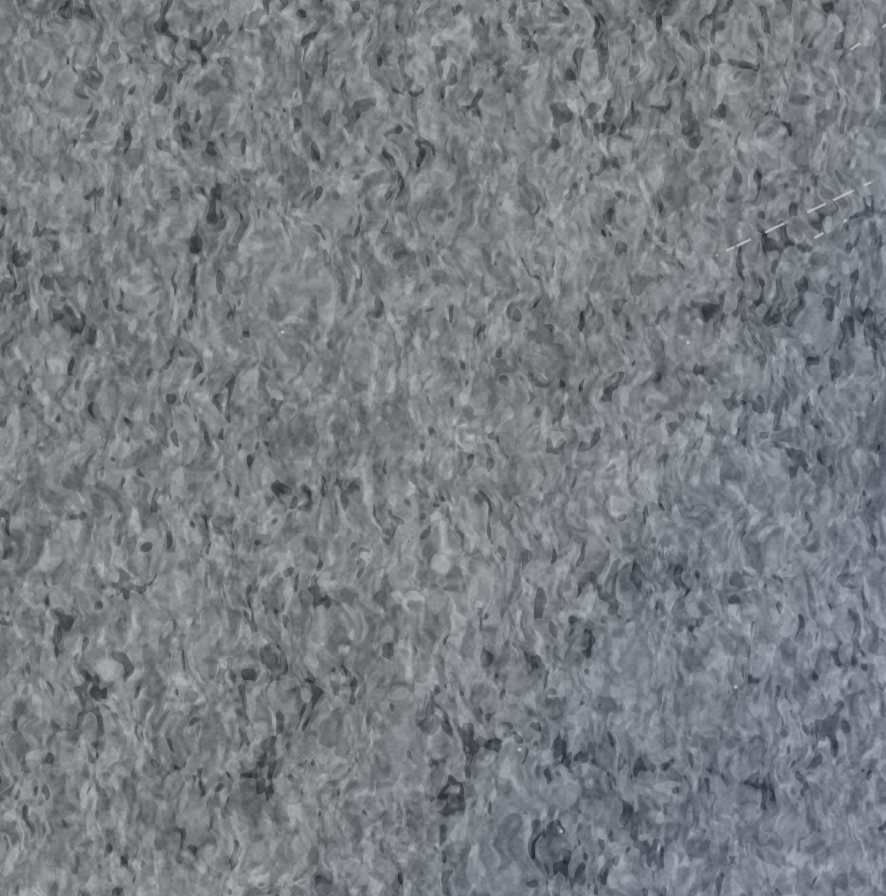
Reproduce this texture procedurally as a Shadertoy shader.

```glsl
// Grey marbled linoleum: vertically drawn flakes of darker and lighter grey.
// Warped value noise is cut at soft thresholds to form the flakes, and clustered
// dark chips, fine grain, a cool corner tint, specks and scratches lie on top.

#define BASE_TONE 0.518
#define FLAKE_FREQ vec2(88.0, 50.0)
#define WARP 0.016
#define EDGE 0.055
#define SHADE_DEPTH 0.078
#define LIGHT_DEPTH 0.080
#define CHIP_DEPTH 0.150
#define CHIP_CUT 0.735
#define GRAIN 0.15
#define STREAK 0.045
#define SPECK_SHARE 0.10

float hash(vec2 p) {
    vec3 q = fract(vec3(p.xyx) * 0.1031);
    q += dot(q, q.yzx + 33.33);
    return fract((q.x + q.y) * q.z);
}

float noise(vec2 p) {
    vec2 cell = floor(p), f = fract(p);
    f = f * f * (3.0 - 2.0 * f);
    float low = mix(hash(cell), hash(cell + vec2(1, 0)), f.x);
    float high = mix(hash(cell + vec2(0, 1)), hash(cell + vec2(1, 1)), f.x);
    return mix(low, high, f.y);
}

// Two turned octaves, so the lattice does not show
float ragged(vec2 p) {
    vec2 turned = mat2(0.94, 0.34, -0.34, 0.94) * p;
    return 0.65 * noise(p) + 0.35 * noise(turned * 2.1 + 17.3);
}

float flakes(vec2 p, float cut) {
    return smoothstep(cut - EDGE, cut + EDGE, ragged(p));
}

// Swirls the flakes out of their straight vertical run
vec2 warp(vec2 p) {
    vec2 broad = vec2(noise(p * 24.0 + 3.7), noise(p * 24.0 + 61.2)) - 0.5;
    vec2 fine = vec2(noise(p * 70.0 + 9.1), noise(p * 70.0 + 44.8)) - 0.5;
    return p + WARP * (broad + 0.4 * fine);
}

// Thin broken scratch from a to b
float scratch(vec2 p, vec2 a, vec2 b) {
    vec2 along = b - a;
    float t = clamp(dot(p - a, along) / dot(along, along), 0.0, 1.0);
    float dist = length(p - a - along * t);
    float dashes = smoothstep(0.48, 0.62, noise(vec2(t * length(along) * 130.0, a.y * 90.0)));
    return dashes * (1.0 - smoothstep(0.0006, 0.0022, dist));
}

// Rare bright specks, at most one in each grid cell
float specks(vec2 p) {
    vec2 cell = floor(p * 10.0);
    vec2 centre = 0.15 + 0.7 * vec2(hash(cell + 5.0), hash(cell + 29.0));
    float dist = length(fract(p * 10.0) - centre) / 10.0;
    return step(hash(cell + 83.0), SPECK_SHARE) * (1.0 - smoothstep(0.001, 0.003, dist));
}

void mainImage(out vec4 fragColor, in vec2 fragCoord) {
    vec2 uv = fragCoord / iResolution.y;
    vec2 p = warp(uv);
    vec2 q = p * FLAKE_FREQ;

    // Broad clouds and vertical streaks
    float cloud = 0.6 * noise(uv * 8.0 + 12.0) + 0.4 * noise(uv * 21.0 + 31.0) - 0.5;
    float tone = BASE_TONE + 0.06 * cloud;
    tone += STREAK * (noise(p * vec2(75.0, 9.0) + 7.0) - 0.5);

    // Mid grey shades and pale flakes
    tone -= SHADE_DEPTH * flakes(q * 0.85 + 140.0, 0.58 + 0.15 * cloud);
    tone += LIGHT_DEPTH * flakes(q * 1.15 + 270.0, 0.62);

    // Dark chips gather in clusters
    float cluster = 0.5 * noise(uv * 9.0 + 90.0) + 0.5 * noise(uv * 23.0 + 50.0) - 0.5;
    tone -= CHIP_DEPTH * flakes(q * 1.05 + 410.0, CHIP_CUT - 0.4 * cluster);

    // Fine grain
    tone += GRAIN * (noise(p * vec2(185.0, 120.0) + 19.0) - 0.5);
    tone += 0.4 * GRAIN * (noise(uv * 330.0 + 77.0) - 0.5);

    // Slightly cool grey, bluer and deeper toward the lower right
    float corner = smoothstep(0.75, 1.35, uv.x + 0.6 * (1.0 - uv.y));
    vec3 color = vec3(tone) + vec3(-0.010, 0.001, 0.009);
    color += corner * vec3(-0.035, -0.018, 0.018);

    // Specks and scratches
    float marks = scratch(uv, vec2(0.80, 0.715), vec2(1.00, 0.810));
    marks = max(marks, scratch(uv, vec2(0.91, 0.735), vec2(1.00, 0.785)));
    marks = max(marks, scratch(uv, vec2(0.95, 0.945), vec2(1.00, 0.980)));
    color = mix(color, vec3(0.78, 0.79, 0.80), 0.75 * max(marks, specks(uv)));

    fragColor = vec4(clamp(color, 0.0, 1.0), 1.0);
}
```
